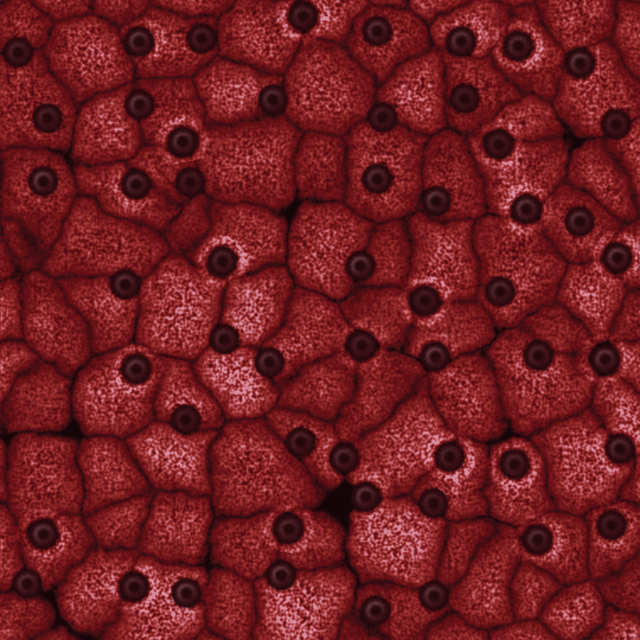
This texture is drawn by a Shadertoy shader. Its source:

```glsl
// Crowded red fleshy lumps with grainy pink cores, black gaps and dark glassy beads.

const vec3 BLACK = vec3(0.08, 0.02, 0.03);
const vec3 DARK  = vec3(0.21, 0.05, 0.07);
const vec3 DEEP  = vec3(0.40, 0.06, 0.08);
const vec3 MID   = vec3(0.61, 0.18, 0.18);
const vec3 LIGHT = vec3(0.76, 0.38, 0.43);
const vec3 PINK  = vec3(0.84, 0.55, 0.61);
const vec3 GLINT = vec3(0.42, 0.27, 0.29);

const float LUMP_CELLS  = 9.0;    // lumps across the canvas
const float LUMP_MIN    = 0.64;   // lump radius, in cells
const float LUMP_RANGE  = 0.36;
const float BEAD_CELLS  = 8.0;
const float BEAD_CHANCE = 0.84;
const float BEAD_RADIUS = 0.0232; // in canvas heights
const float GRAIN_SCALE = 190.0;

vec2 hash2(vec2 p) {
    vec3 q = fract(p.xyx * vec3(0.1031, 0.1030, 0.0973));
    q += dot(q, q.yzx + 33.33);
    return fract((q.xx + q.yz) * q.zy);
}

float gradientDot(vec2 cell, vec2 offset) {
    float a = 6.2832 * hash2(cell + 57.0).x;
    return dot(vec2(cos(a), sin(a)), offset);
}

float gradientNoise(vec2 p) {
    vec2 i = floor(p), f = fract(p);
    vec2 u = f * f * f * (f * (f * 6.0 - 15.0) + 10.0);
    vec2 e = vec2(0.0, 1.0);
    return 1.4 * mix(
        mix(gradientDot(i, f), gradientDot(i + e.yx, f - e.yx), u.x),
        mix(gradientDot(i + e.xy, f - e.xy), gradientDot(i + 1.0, f - 1.0), u.x), u.y);
}

// x: depth inside the winning disc, y: distance to its crease, z: lump random value
vec3 lumps(vec2 p) {
    vec2 cell = floor(p);
    float first = -9.0, second = -9.0, id = 0.0;
    for (int y = -1; y <= 1; y++)
    for (int x = -1; x <= 1; x++) {
        vec2 c = cell + vec2(x, y);
        vec2 center = c + 0.1 + 0.8 * hash2(c);
        vec2 rnd = hash2(c + 131.0);
        float depth = LUMP_MIN + LUMP_RANGE * rnd.x - length(p - center);
        if (depth > first) {
            second = first;
            first = depth;
            id = rnd.y;
        } else second = max(second, depth);
    }
    return vec3(first, 0.5 * (first - second), id);
}

// xy: offset from the nearest bead in radii, zw: its random values
vec4 nearestBead(vec2 uv) {
    vec2 p = uv * BEAD_CELLS, cell = floor(p);
    vec4 best = vec4(99.0, 99.0, 0.0, 0.0);
    for (int y = -1; y <= 1; y++)
    for (int x = -1; x <= 1; x++) {
        vec2 c = cell + vec2(x, y);
        if (hash2(c + 211.0).x > BEAD_CHANCE) continue;
        vec2 q = (p - c - 0.19 - 0.62 * hash2(c + 307.0)) / (BEAD_CELLS * BEAD_RADIUS);
        if (dot(q, q) < dot(best.xy, best.xy)) best = vec4(q, hash2(c + 401.0));
    }
    return best;
}

vec3 fleshRamp(float t) {
    vec3 c = mix(BLACK, DARK, clamp(t / 0.14, 0.0, 1.0));
    c = mix(c, DEEP, clamp((t - 0.14) / 0.18, 0.0, 1.0));
    c = mix(c, MID, clamp((t - 0.34) / 0.25, 0.0, 1.0));
    c = mix(c, LIGHT, clamp((t - 0.59) / 0.19, 0.0, 1.0));
    return mix(c, PINK, clamp((t - 0.78) / 0.14, 0.0, 1.0));
}

void mainImage(out vec4 fragColor, in vec2 fragCoord) {
    vec2 uv = fragCoord / iResolution.y;

    // Lumps with wobbly outlines and faint inner folds
    vec2 p = uv * LUMP_CELLS;
    vec2 wobble = vec2(gradientNoise(p * 1.7), gradientNoise(p * 1.7 + 40.0));
    wobble += 0.4 * vec2(gradientNoise(p * 5.0 + 9.0), gradientNoise(p * 5.0 + 70.0));
    vec3 lump = lumps(p + 0.1 * wobble);
    float foldEdge = lumps(p * 1.6 + 0.2 * wobble + 23.0).y;
    float inside = max(min(lump.x, lump.y), 0.0);
    float dome = 1.0 - exp(-inside / 0.15);

    // Grain is strongest on the bright cores
    float grain = gradientNoise(uv * GRAIN_SCALE)
                + 0.6 * gradientNoise(uv * GRAIN_SCALE * 0.55 + 17.0);
    float mottle = gradientNoise(uv * 22.0) + 0.5 * gradientNoise(uv * 48.0);
    float glow = 0.72 + 0.58 * lump.z + 0.3 * gradientNoise(uv * 4.0 + 5.0);

    // Light ring around some beads, contact shadow around all
    vec4 bead = nearestBead(uv);
    float d = length(bead.xy);
    float halo = smoothstep(1.05, 1.3, d) * (1.0 - smoothstep(1.5, 2.0, d));
    halo *= smoothstep(0.35, 0.9, bead.z);
    float shadow = 1.0 - smoothstep(0.95, 1.3, d);

    float core = dome * dome * glow;
    float tone = 0.27 + 0.34 * dome * glow + 0.10 * mottle * dome;
    tone += 0.2 * halo;
    tone += grain * (0.07 + 0.34 * core + 0.12 * halo);
    tone -= 0.09 * (1.0 - smoothstep(0.0, 0.06, lump.y));
    tone -= 0.07 * (1.0 - smoothstep(0.0, 0.10, foldEdge));
    tone -= 0.10 * (1.0 - smoothstep(0.0, 0.16, lump.x));
    tone -= 0.12 * shadow;
    tone *= smoothstep(-0.05, 0.03, lump.x);
    vec3 color = fleshRamp(tone);

    // Bead: dark rim, grey glassy ring lit from one side, black pupil
    float ring = exp(-pow((d - 0.52) / 0.15, 2.0));
    float lit = 0.55 + 0.45 * dot(bead.xy / max(d, 0.01), vec2(-0.6, 0.8));
    vec3 beadColor = mix(DARK, BLACK, 0.55 * smoothstep(0.6, 1.0, d));
    beadColor = mix(beadColor, BLACK, 0.55 * (1.0 - smoothstep(0.2, 0.45, d)));
    beadColor = mix(beadColor, GLINT, ring * lit * (0.15 + 0.6 * bead.w));
    beadColor *= 1.0 + 0.12 * grain;
    float soft = 0.06 + 1.0 / (iResolution.y * BEAD_RADIUS);
    color = mix(color, beadColor, 1.0 - smoothstep(1.0 - soft, 1.0 + soft, d));

    fragColor = vec4(color, 1.0);
}
```
